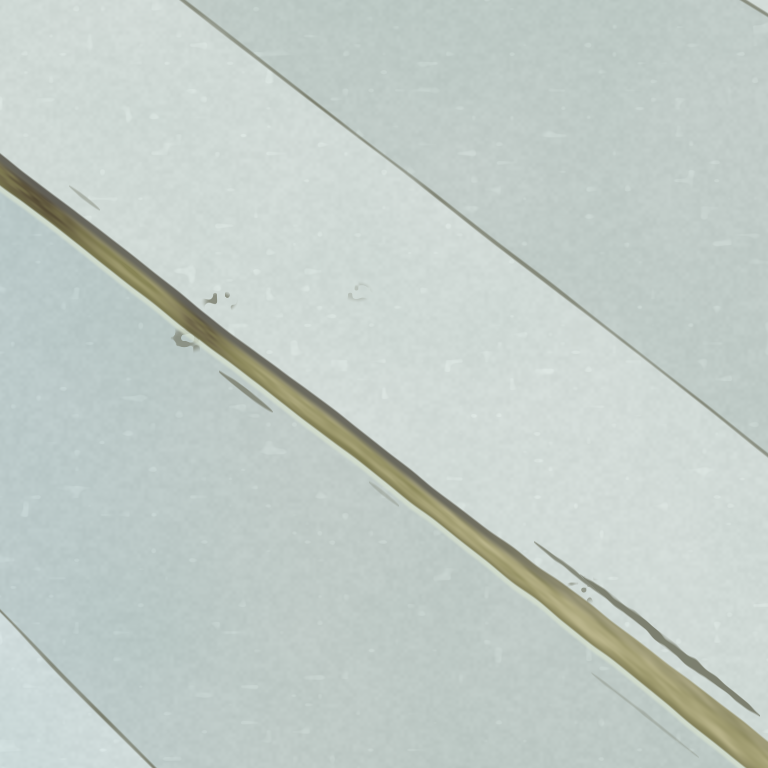
Give the GLSL for this texture, as a three.js fragment shader.

```glsl
// Pale painted boards in slanting rows, parted by three hairline seams and one
// wide weathered groove. Each seam is a line with its own height and slope;
// the groove is shaded across its width, and noise adds stain, chips and grain.
#define PAINT_LIGHT vec3(0.815, 0.853, 0.838)
#define PAINT_SHADE vec3(0.742, 0.788, 0.772)
#define SEAM_COLOR vec3(0.45, 0.46, 0.39)
#define OLIVE vec3(0.53, 0.52, 0.34)
#define STRAW vec3(0.73, 0.71, 0.55)
#define DARK_WOOD vec3(0.29, 0.25, 0.18)
#define SHADOW vec3(0.38, 0.38, 0.36)
#define SEAM_HEIGHT vec4(0.203, 0.780, 1.185, 1.595)
#define SEAM_SLOPE vec4(-1.005, -0.772, -0.777, -0.615)
#define HAIRLINE 0.0019
#define SOFT 0.0016
#define GRAIN 0.020

varying vec2 vUv;

float hash(vec2 p) {
  vec3 q = fract(vec3(p.xyx) * 0.1031);
  q += dot(q, q.yzx + 33.33);
  return fract((q.x + q.y) * q.z);
}

float noise(vec2 p) {
  vec2 i = floor(p), f = fract(p);
  f = f * f * (3.0 - 2.0 * f);
  return mix(mix(hash(i), hash(i + vec2(1, 0)), f.x),
             mix(hash(i + vec2(0, 1)), hash(i + vec2(1, 1)), f.x), f.y);
}

float fbm(vec2 p) {
  float sum = 0.0, amp = 0.5;
  for (int i = 0; i < 4; i++) {
    sum += amp * noise(p);
    p = p * 2.03 + 7.1;
    amp *= 0.5;
  }
  return sum;
}

// Signed distance above a seam, slightly wavering along its length
float seamDistance(vec2 p, float height, float slope, float seed) {
  float waver = (noise(vec2(p.x * 11.0, seed)) - 0.5) * 0.004;
  return (p.y - height - slope * p.x + waver) / sqrt(1.0 + slope * slope);
}

// Tapered, ragged scratch in groove space: x along, y across
float scratch(vec2 g, float from, float to, float offset, float halfWidth) {
  float t = clamp((g.x - from) / (to - from), 0.0, 1.0);
  float taper = sqrt(4.0 * t * (1.0 - t));
  float ragged = 0.55 + 0.9 * noise(g * vec2(75.0, 160.0));
  float d = abs(g.y - offset) - halfWidth * taper * ragged;
  return (1.0 - smoothstep(-SOFT, SOFT, d)) * smoothstep(0.0, 0.12, taper);
}

// Small broken chip of paint around a point
float chip(vec2 p, vec2 center, float radius) {
  float d = length((p - center) * vec2(0.8, 1.2));
  float flakes = smoothstep(0.5, 0.68, noise(p * 125.0));
  return flakes * (1.0 - smoothstep(radius * 0.5, radius, d));
}

// Wood inside the groove; t runs from -1 at the lower lip to 1 at the upper
vec3 grooveColor(float x, float t) {
  float streak = noise(vec2(x * 22.0 + t * 1.5, t * 2.6 + 5.0));
  float fiber = noise(vec2(x * 65.0, t * 5.0));
  float bleach = smoothstep(0.1, 0.9, x);
  vec3 col = mix(OLIVE, STRAW, clamp(streak * 0.65 + fiber * 0.25 + bleach * 0.45 - 0.2, 0.0, 1.0));
  float stain = exp(-pow((x - 0.05) / 0.06, 2.0)) + 0.8 * exp(-pow((x - 0.26) / 0.035, 2.0));
  col = mix(col, DARK_WOOD, clamp(stain * (0.35 + 0.6 * fiber), 0.0, 0.85));
  float upper = smoothstep(0.1, 0.7, t) * (1.0 - 0.8 * smoothstep(0.55, 0.85, x));
  col = mix(col, SHADOW, 0.85 * upper);
  float lower = 1.0 - smoothstep(-1.0, -0.45, t);
  return mix(col, OLIVE * 0.82, 0.65 * lower);
}

void main() {
  vec2 p = vUv;

  // Boards alternate light and shaded, with a hairline along each seam
  vec3 col = PAINT_LIGHT;
  float hairlines = 0.0, groove = 0.0;
  for (int k = 0; k < 4; k++) {
    float d = seamDistance(p, SEAM_HEIGHT[k], SEAM_SLOPE[k], float(k) * 9.0);
    vec3 board = mod(float(k), 2.0) < 0.5 ? PAINT_SHADE : PAINT_LIGHT;
    col = mix(col, board + 0.006 * float(k / 2), smoothstep(-SOFT, SOFT, d));
    if (k == 1) groove = d;
    else {
      float width = HAIRLINE * (0.65 + 0.7 * noise(vec2(p.x * 14.0, float(k))));
      float line = 1.0 - smoothstep(width - SOFT, width + SOFT, abs(d));
      hairlines = max(hairlines, line * (0.65 + 0.35 * noise(p * 30.0)));
    }
  }

  // Uneven paint: cool at the left, broad blotches, fine grain
  col += vec3(-0.016, -0.002, 0.012) * (1.0 - smoothstep(0.0, 0.45, p.x)) * step(groove, 0.0);
  col += (fbm(p * 5.0) - 0.47) * vec3(0.045, 0.03, 0.035);
  col += (noise(p * vec2(95.0, 120.0)) + noise(p * 210.0) - 1.0) * GRAIN;
  col += 0.035 * smoothstep(0.86, 0.97, noise(p * vec2(60.0, 85.0) + 40.0));
  col = mix(col, SEAM_COLOR, 0.9 * hairlines);

  // Scratches and chips beside the groove
  vec2 g = vec2(p.x, groove);
  float wear = 0.9 * scratch(g, 0.755, 0.99, 0.042, 0.0052);
  wear = max(wear, 0.8 * scratch(g, 0.695, 0.80, 0.040, 0.0026));
  wear = max(wear, 0.75 * scratch(g, 0.285, 0.355, -0.033, 0.0028));
  wear = max(wear, 0.30 * scratch(g, 0.77, 0.91, -0.050, 0.0020));
  wear = max(wear, 0.40 * scratch(g, 0.09, 0.13, 0.037, 0.0018));
  wear = max(wear, 0.30 * scratch(g, 0.48, 0.52, -0.030, 0.0022));
  wear = max(wear, 0.75 * chip(p, vec2(0.286, 0.607), 0.020));
  wear = max(wear, 0.65 * chip(p, vec2(0.245, 0.558), 0.024));
  wear = max(wear, 0.65 * chip(p, vec2(0.755, 0.232), 0.026));
  wear = max(wear, 0.25 * chip(p, vec2(0.465, 0.620), 0.018));
  col = mix(col, SEAM_COLOR, wear);

  // Groove, widening to the right, with a pale lip below
  float halfWidth = mix(0.0160, 0.0225, smoothstep(0.5, 1.0, p.x));
  halfWidth += (noise(vec2(p.x * 30.0, 3.0)) - 0.5) * 0.0022;
  float lip = 1.0 - smoothstep(0.001, 0.006, abs(groove + halfWidth + 0.003));
  col = mix(col, vec3(0.84, 0.88, 0.81), 0.75 * lip);
  float inside = 1.0 - smoothstep(-SOFT, SOFT, abs(groove) - halfWidth);
  col = mix(col, grooveColor(p.x, groove / halfWidth), inside);

  gl_FragColor = vec4(col, 1.0);
}
```
